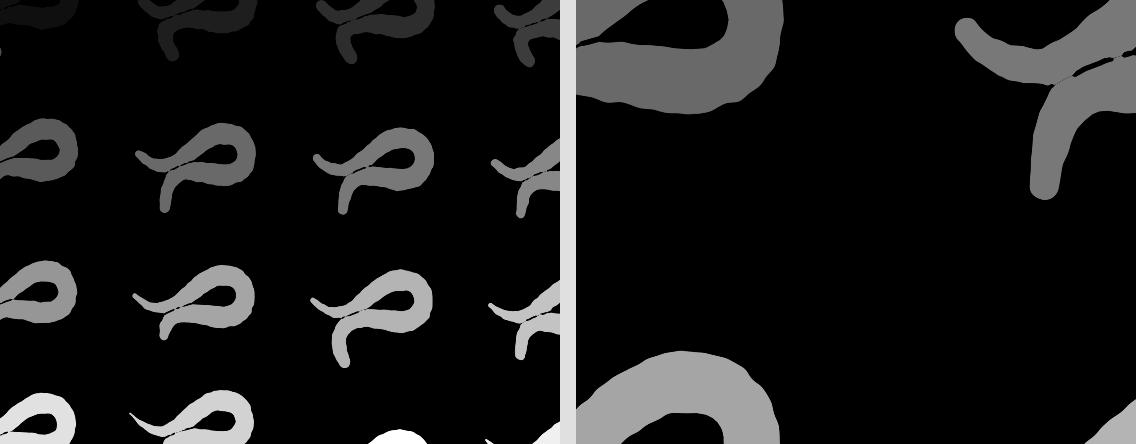
Left, the full canvas; right, a detail of the centre.
Write a WebGL 1 fragment shader that draws this pattern.

```glsl
precision highp float;
uniform vec2 u_resolution;

const float CANVAS_WIDTH = 7.68;
const float SHADES = 17.0;

float hash(vec2 p) {
  vec3 h = fract(vec3(p.xyx) * 0.1031);
  h += dot(h, h.yzx + 33.33);
  return fract((h.x + h.y) * h.z);
}

float noise(vec2 p) {
  vec2 i = floor(p);
  vec2 f = fract(p);
  f = f * f * (3.0 - 2.0 * f);
  float low = mix(hash(i), hash(i + vec2(1.0, 0.0)), f.x);
  float high = mix(hash(i + vec2(0.0, 1.0)), hash(i + 1.0), f.x);
  return mix(low, high, f.y);
}

float taperedSegment(vec2 p, vec2 a, vec2 b, float ra, float rb) {
  vec2 ab = b - a;
  float h = clamp(dot(p - a, ab) / dot(ab, ab), 0.0, 1.0);
  return length(p - a - ab * h) - mix(ra, rb, h);
}

vec2 bezier(vec2 a, vec2 b, vec2 c, float t) {
  return mix(mix(a, b, t), mix(b, c, t), t);
}

// Distance to a tapered quadratic curve
float strand(vec2 p, vec2 a, vec2 b, vec2 c, float ra, float rc) {
  const float STEPS = 7.0;
  float d = 1e3;
  vec2 prev = a;
  for (float i = 1.0; i <= STEPS; i++) {
    vec2 next = bezier(a, b, c, i / STEPS);
    float r0 = mix(ra, rc, (i - 1.0) / STEPS);
    float r1 = mix(ra, rc, i / STEPS);
    d = min(d, taperedSegment(p, prev, next, r0, r1));
    prev = next;
  }
  return d;
}

bool isCell(float col, float row, vec2 cell) {
  return distance(vec2(col, row), cell) < 0.5;
}

// Uneven grid: rows tighten downwards and the last one slips
vec2 loopCentre(float col, float row) {
  float slip = 0.0;
  if (row > 2.5) slip = col > 1.5 ? 0.86 - 0.24 * col : -0.1 * col;
  return vec2(0.58 + 2.44 * col - 0.015 * row,
              -0.03 + 0.062 * col + 2.16 * row - 0.07 * row * row + slip);
}

float ribbon(vec2 p, float col, float row) {
  float curl = (row < 0.5 || isCell(col, row, vec2(2.0))) ? 1.0 : 0.0;
  float shorten = isCell(col, row, vec2(1.0, 2.0)) ? 0.2 : 0.0;
  float lastRow = step(2.5, row);

  // Joints shared by neighbouring strands
  vec2 tip = vec2(-1.05 - 0.045 * row, 0.01 + 0.1 * lastRow);
  vec2 neck = vec2(-0.42, 0.02);
  vec2 crown = vec2(0.05, 0.29);
  vec2 side = vec2(0.38, 0.0);
  vec2 base = vec2(0.0, -0.28);
  vec2 crossing = vec2(-0.45, -0.22);
  vec2 bend = mix(vec2(-0.72, -0.24), vec2(-0.94, -0.28 - 0.03 * row), curl);
  vec2 tail = vec2(-0.74 + curl * (0.09 - 0.03 * row),
                   -0.75 + 0.025 * col - 0.06 * curl * row + shorten);

  float upper = strand(p, tip, vec2(-0.8, -0.32), neck, 0.075 - 0.02 * row, 0.12);
  upper = min(upper, strand(p, neck, vec2(-0.12, 0.3), crown, 0.12, 0.145));
  upper = min(upper, strand(p, crown, vec2(0.36, 0.3), side, 0.145, 0.125));
  float lower = strand(p, side, vec2(0.36, -0.29), base, 0.125, 0.15);
  lower = min(lower, strand(p, base, vec2(-0.19, -0.24), crossing, 0.15, 0.125));
  lower = min(lower, strand(p, crossing, bend, tail, 0.125, 0.07 + 0.02 * curl));

  // Broken seam where the strands touch
  float seamWidth = 0.012 * smoothstep(0.25, 0.6, noise(p * 22.0 + col * 7.0 + row));
  float seam = p.x < -0.3 ? seamWidth - 0.5 * abs(upper - lower) : -1.0;
  float wobble = (noise(p * 13.0 + vec2(col, row) * 19.0) - 0.5) * 0.022;
  return max(min(upper, lower) + wobble, seam);
}

// Grey steps count along the rows; the last row swaps pairs
float ribbonShade(vec2 p, float col, float row) {
  float index = col + (row < 0.5 ? 1.0 : 4.0 * row + 2.0);
  if (row > 2.5) index += 1.0 - 2.0 * mod(col, 2.0);
  if (isCell(col, row, vec2(0.0)) && p.y < -0.5) index = 5.0;
  return index / SHADES;
}

void main() {
  float pixel = CANVAS_WIDTH / u_resolution.x;
  vec2 pos = vec2(gl_FragCoord.x, u_resolution.y - gl_FragCoord.y) * pixel;
  float col = floor((pos.x + 0.95) / 2.44);
  float shade = 0.0;
  for (int i = 0; i < 4; i++) {
    float row = float(i);
    vec2 p = (pos - loopCentre(col, row)) * vec2(1.0, -1.0);
    if (p.y < 0.6 && p.y > -1.1) {
      float cover = 1.0 - smoothstep(-0.5 * pixel, 0.5 * pixel, ribbon(p, col, row));
      shade = mix(shade, ribbonShade(p, col, row), cover);
    }
  }
  gl_FragColor = vec4(vec3(shade), 1.0);
}
```
